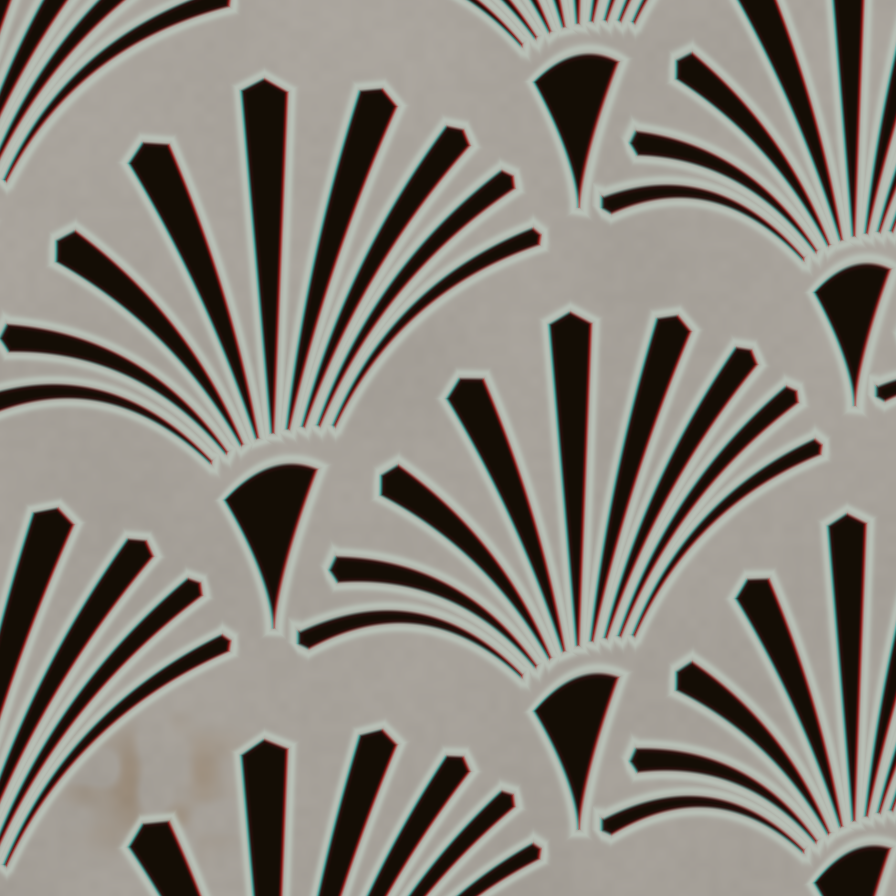
This pattern is drawn by a WebGL 1 fragment shader. Its source:

```glsl
precision highp float;

uniform vec2 u_resolution;

float hash(vec2 p) {
  vec3 h = fract(vec3(p.xyx) * 0.1031);
  h += dot(h, h.yzx + 33.33);
  return fract((h.x + h.y) * h.z);
}

float noise(vec2 p) {
  vec2 cell = floor(p), f = fract(p);
  f = f * f * (3.0 - 2.0 * f);
  return mix(mix(hash(cell), hash(cell + vec2(1, 0)), f.x),
             mix(hash(cell + vec2(0, 1)), hash(cell + vec2(1, 1)), f.x), f.y);
}

// Tapered blade, bowed upward along its chord, with a gabled outer end.
float blade(vec2 p, float i) {
  float angle = -0.026 + 0.3595 * i - 0.0384 * i * i
              - 0.00367 * i * i * i + 0.00122 * i * i * i * i;
  float reach = 312.0 - 31.0 * (1.0 - exp(-0.55 * i * i)) + 38.0 * sin(0.67 * i);
  vec2 base = vec2(13.2 * i - 1.0, 9.0 + 4.6 * i - 0.6 * i * i);
  vec2 chord = reach * vec2(sin(angle), cos(angle)) - base;
  float len = length(chord);
  vec2 dir = chord / len;
  vec2 side = vec2(-dir.y, dir.x) * (i < 0.0 ? -1.0 : 1.0);

  vec2 q = vec2(dot(p - base, dir), dot(p - base, side));
  float t = clamp(q.x / len, 0.0, 1.0);
  float bow = abs(i) * (7.9 - 0.4 * i);
  float slope = 4.0 * bow * (1.0 - 2.0 * t) / len;
  float across = (q.y - 4.0 * bow * t * (1.0 - t)) / sqrt(1.0 + slope * slope);
  float tipWidth = 6.5 + 14.0 * exp(-(i + 0.4) * (i + 0.4) / 7.0);
  float flank = abs(across) - mix(0.8, tipWidth, t);
  float gable = (q.x - len + slope * across + 0.55 * abs(across)) * 0.88;
  return max(max(flank, gable), -q.x);
}

// Domed wedge that narrows to a point below the fan.
float wedge(vec2 p) {
  float h = max(p.y + 158.0, 0.0);
  float halfWidth = p.x < 0.0 ? 41.0 * pow(h / 106.0, 1.6) : 37.0 * pow(h / 138.0, 1.4);
  float dome = p.y + 17.0 + 0.0095 * (p.x - 18.0) * (p.x - 18.0);
  return max(max((abs(p.x) - halfWidth) * 0.88, dome * 0.85), -p.y - 158.0);
}

// Staggered columns of fans, shrinking to the right.
float fans(vec2 p) {
  float d = 1000.0;
  for (int col = -1; col <= 3; col++) {
    float c = float(col);
    vec2 scale = vec2(1.0 - 0.09 * c, 1.0 - 0.05 * c - 0.008 * c * c);
    for (int row = -1; row <= 1; row++) {
      float r = float(row) + 0.5 * mod(c, 2.0);
      vec2 center = vec2(235.0 + 274.0 * c - 12.5 * c * c,
                         388.0 + 85.0 * c - r * (565.0 - 32.0 * c));
      vec2 q = p - center;
      q.y += 0.0003 * (center.y - 208.0) * q.x;
      q /= scale;
      if (dot(q, q) < 122500.0) {
        float fan = wedge(q);
        for (int i = -4; i <= 4; i++) fan = min(fan, blade(q, float(i)));
        d = min(d, fan * scale.x);
      }
    }
  }
  return d;
}

void main() {
  // The canvas is 768 units wide.
  vec2 p = gl_FragCoord.xy / u_resolution * 768.0;
  float soft = max(1.8, 768.0 / u_resolution.x);

  // Mottled ground with a faint stain at the lower left.
  vec3 color = vec3(0.65, 0.63, 0.60);
  color += 0.025 * (noise(p / 90.0) - 0.5) + 0.015 * (noise(p / 9.0) - 0.5);
  color += 0.015 * (p.y / 768.0 - 0.5);
  float stain = smoothstep(0.45, 0.9, noise(p / 22.0))
              * smoothstep(110.0, 20.0, length((p - vec2(135, 95)) * vec2(1.0, 1.3)));
  color -= stain * vec3(0.04, 0.08, 0.12);

  // Pale halo, then dark shapes with a maroon rim and a red-cyan fringe.
  float d = fans(p);
  float dRed = fans(p + vec2(1.6, 0.0));
  float ring = (d - 4.5) / 3.5;
  color = mix(color, vec3(0.73, 0.77, 0.73), 0.85 * exp(-ring * ring));
  vec3 ink = mix(vec3(0.08, 0.05, 0.02), vec3(0.16, 0.06, 0.05), smoothstep(-4.5, -1.0, d));
  vec3 cover = smoothstep(-soft, soft, vec3(dRed, d, d));
  gl_FragColor = vec4(mix(ink, color, cover), 1.0);
}
```
